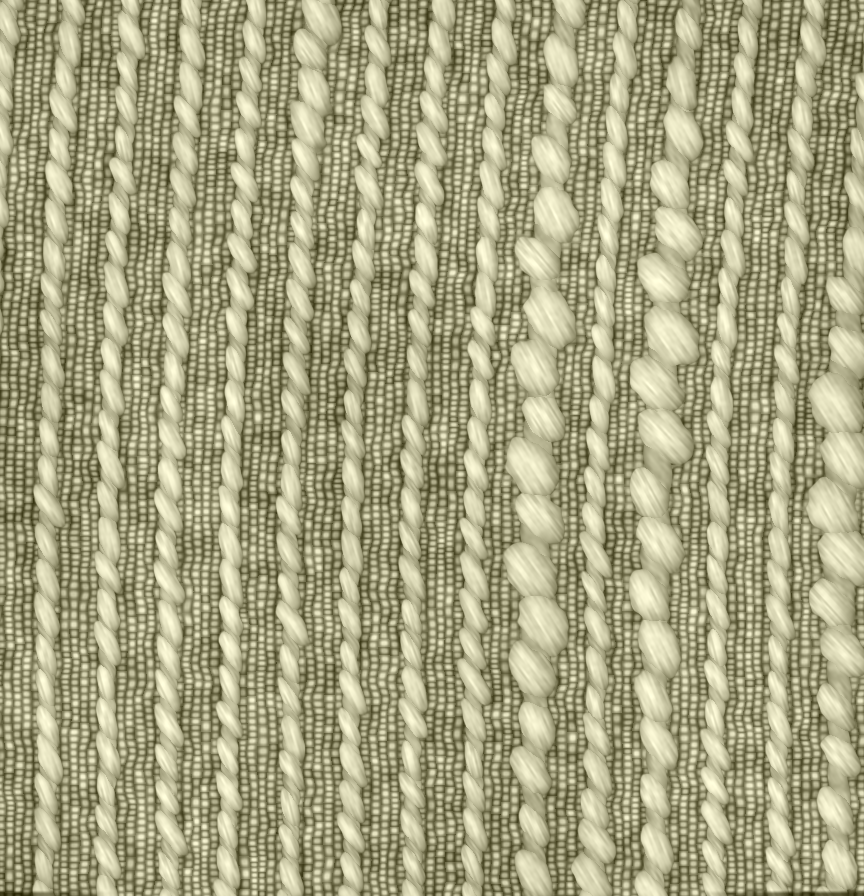
Reproduce this texture procedurally as a Shadertoy shader.

```glsl
// Ribbed woven cloth: fine beaded ground with twisted cords, some swollen into fluffy slubs

const float PITCH = 0.068;        // distance between cords
const float FIRST_CORD = 0.052;   // position of cord 0 at the bottom edge
const float GROUND_COLUMNS = 6.5; // fine ground columns per cord pitch
const float GROUND_ROWS = 120.0;  // fine ground rows over the height

float hash(vec2 p) {
    p = fract(p * vec2(0.1731, 0.3179));
    p += dot(p, p.yx + 31.37);
    return fract((p.x + p.y) * p.x * 7.13);
}

float noise(vec2 p) {
    vec2 i = floor(p), f = fract(p);
    f = f * f * (3.0 - 2.0 * f);
    return mix(mix(hash(i), hash(i + vec2(1, 0)), f.x),
               mix(hash(i + vec2(0, 1)), hash(i + vec2(1, 1)), f.x), f.y);
}

// Yarn colour for a given lightness
vec3 yarn(float light) {
    return vec3(light, light - 0.011, light - 0.145);
}

// Swelling of one cord between two heights
float slub(float id, float cord, float y, float lo, float hi, float amount) {
    float span = smoothstep(lo - 0.12, lo + 0.12, y) * (1.0 - smoothstep(hi - 0.12, hi + 0.12, y));
    return amount * step(abs(id - cord), 0.5) * span;
}

float swelling(float id, float y) {
    return slub(id, 8.0, y, -1.0, 2.0, 0.36) + slub(id, 8.0, y, 0.22, 0.78, 0.5)
         + slub(id, 10.0, y, -1.0, 2.0, 0.25) + slub(id, 10.0, y, 0.27, 0.82, 0.6)
         + slub(id, 13.0, y, -1.0, 0.72, 0.4) + slub(id, 13.0, y, 0.28, 0.66, 0.6)
         + slub(id, 4.0, y, 0.85, 2.0, 0.45) + slub(id, 9.0, y, -1.0, 0.1, 0.4);
}

// Lightness of the fine woven ground: upright ribs crossed by softer row gaps
float groundLight(float x, float y) {
    vec2 g = vec2(x * GROUND_COLUMNS + 0.5, y * GROUND_ROWS);
    g.x += 0.5 * (noise(vec2(x * 3.0, y * 50.0)) - 0.5);
    float column = floor(g.x);
    g.y += hash(vec2(column, 3.0)) + 3.0 * noise(vec2(column, y * 14.0));
    vec2 f = abs(fract(g) - 0.5);
    float rib = 1.0 - smoothstep(0.12, 0.54, f.x);
    float row = 1.0 - smoothstep(0.10, 0.56, f.y + 0.2 * f.x);
    float patchy = 0.16 * (hash(floor(g)) - 0.5) + 0.14 * (noise(vec2(x * 5.0, y * 45.0)) - 0.5);
    return 0.41 + 0.43 * rib * mix(0.28, 1.0, row) + patchy;
}

// Height of a rounded profile, negative outside
float roundHeight(float r, float radius) {
    return radius * (r < 1.0 ? sqrt(1.0 - r * r) : 1.0 - r);
}

float coverage(float r, float radius, float soft) {
    return 1.0 - smoothstep(1.0 - soft / radius, 1.0 + soft / radius, r);
}

// Twisted turns of one cord: x = signed height, y = lightness, z = coverage, w = swelling
vec4 cordTurns(vec2 q, float id, float soft) {
    float turnLength = swelling(id, 0.5) > 0.2 ? 0.057 : 0.040;
    float phase = hash(vec2(id, 7.0));
    float nearest = floor(q.y / turnLength + phase);

    // Continuous winding core that joins the turns
    float swell = swelling(id, q.y);
    float winding = 6.2832 * (q.y / turnLength + phase);
    float coreRadius = mix(0.0078, 0.016, swell);
    float coreX = (q.x + 0.0022 * sin(winding)) / coreRadius;
    float coreDome = sqrt(max(1.0 - coreX * coreX, 0.0));
    float strands = noise(vec2(coreX * 3.0 + winding, q.y * 90.0)) - 0.5;
    vec4 best = vec4(roundHeight(abs(coreX), coreRadius) - 0.25 * coreRadius * coreDome,
                     0.50 + 0.24 * coreDome + 0.16 * strands,
                     coverage(abs(coreX), coreRadius, soft), swell);

    // Plump slanted turns lying over the core
    for (float k = -1.0; k <= 1.0; k++) {
        float turn = nearest + k;
        vec2 seed = vec2(id + 20.0, turn + 5.0);
        float rnd = hash(seed), rnd2 = hash(seed + 41.0);
        vec2 centre = vec2(0.0, (turn + 0.5 - phase + 0.2 * (rnd2 - 0.5)) * turnLength);
        float fat = swelling(id, centre.y);
        float side = mod(turn, 2.0) * 2.0 - 1.0;
        centre.x = side * 0.008 * fat + 0.004 * (rnd - 0.5);
        vec2 radii = mix(vec2(0.0102, 0.0260), vec2(0.0250, 0.0365), fat) * (0.88 + 0.24 * rnd);
        float tilt = 0.40 + 0.35 * (rnd2 - 0.5) + 0.3 * fat;
        vec2 d = q - centre;
        vec2 a = vec2(dot(d, vec2(cos(tilt), sin(tilt))), dot(d, vec2(-sin(tilt), cos(tilt)))) / radii;
        float r = length(a) * (1.0 + 0.22 * (noise(d * 90.0 + seed * 9.0) - 0.5));
        float dome = sqrt(max(1.0 - r * r, 0.0));
        float height = roundHeight(r, radii.x);
        best.z = max(best.z, coverage(r, radii.x, soft));
        if (height > best.x) {
            float fibres = noise(vec2(a.x * mix(4.0, 10.0, fat) + rnd * 60.0, a.y * 1.8)) - 0.5;
            float slope = dot(a, vec2(-0.07, 0.09));
            best.xyw = vec3(height, 0.55 + 0.36 * dome + slope + 0.16 * fibres, fat);
        }
    }
    return best;
}

void mainImage(out vec4 fragColor, in vec2 fragCoord) {
    vec2 p = fragCoord / iResolution.y;
    float soft = 0.9 / iResolution.y;

    // The weave leans to the right towards the top
    float lean = (0.026 + 0.018 * p.x) * pow(max(p.y - 0.35, 0.0) / 0.65, 1.6);
    float x = (p.x - lean - FIRST_CORD) / PITCH;
    float id = floor(x + 0.5);

    // Highest turn among the closest cords
    vec4 cord = vec4(-1.0, 0.0, 0.0, 0.0);
    float cover = 0.0;
    for (float k = -1.0; k <= 1.0; k++) {
        float wander = 0.005 * (noise(vec2(id + k + 30.0, p.y * 7.0)) - 0.5);
        vec4 c = cordTurns(vec2((x - id - k) * PITCH + wander, p.y), id + k, soft);
        cover = max(cover, c.z);
        if (c.x > cord.x) cord = c;
    }

    // Ground with contact shadow and loose fluff around the slubs
    float outside = max(-cord.x, 0.0);
    float light = groundLight(x, p.y) * (1.0 - 0.27 * exp(-outside / 0.004));
    float strands = noise(vec2(p.x * 60.0 + 4.0 * noise(p * 30.0), p.y * 190.0));
    float fluff = cord.w * exp(-outside / 0.009) * smoothstep(0.45, 0.85, strands);
    light = mix(light, 0.74, 0.6 * fluff);

    // Cords over the ground, then uneven tone and a dark worn lower edge
    light = mix(light, cord.y, cover);
    light += 0.09 * (noise(p * 5.0) - 0.5) + 0.04 * (noise(p * 220.0) - 0.5);
    float corners = smoothstep(0.3, 0.45, abs(p.x - 0.45));
    light *= 1.0 - 0.6 * corners * (1.0 - smoothstep(0.002, 0.007, p.y));
    fragColor = vec4(clamp(yarn(light), 0.0, 1.0), 1.0);
}
```
